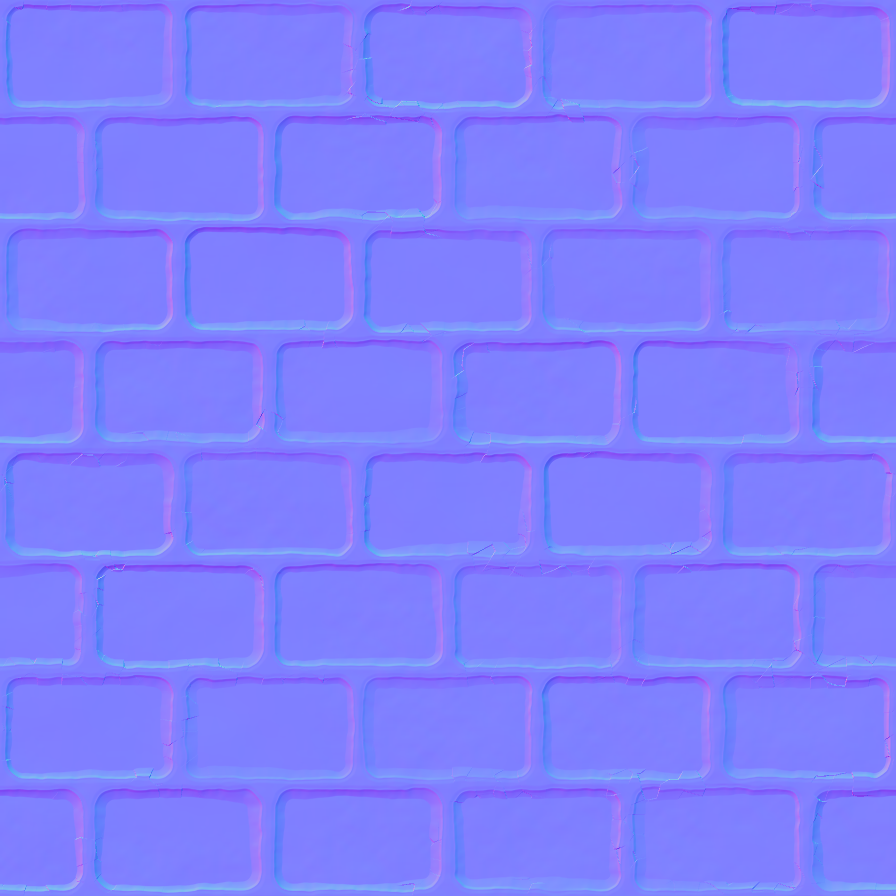
Give the GLSL for this texture map, as a WebGL 2 fragment shader.

```glsl
#version 300 es
precision highp float;
// Tangent-space normal map of a worn brick wall, five by eight, in running bond.

uniform vec2 u_resolution;
out vec4 fragColor;

float hash(vec2 p) {
    return fract(sin(dot(p, vec2(127.1, 311.7))) * 43758.5453);
}

// Value noise on an n by n lattice that wraps at the canvas edge.
float noise(vec2 p, float n) {
    vec2 cell = floor(p * n), f = fract(p * n);
    f = f * f * f * (f * (f * 6.0 - 15.0) + 10.0);
    vec2 a = mod(cell, n), b = mod(cell + 1.0, n);
    return mix(mix(hash(a + n), hash(vec2(b.x, a.y) + n), f.x),
               mix(hash(vec2(a.x, b.y) + n), hash(b + n), f.x), f.y);
}

// Random value of the nearest scattered point: flat chips with sharp borders.
float flake(vec2 p, float n) {
    vec2 cell = floor(p * n), f = fract(p * n);
    float nearest = 9.0, value = 0.0;
    for (int y = -1; y <= 1; y++) {
        for (int x = -1; x <= 1; x++) {
            vec2 o = vec2(x, y), id = mod(cell + o, n);
            vec2 r = o + vec2(hash(id + 3.1), hash(id + 8.7)) - f;
            if (dot(r, r) < nearest) {
                nearest = dot(r, r);
                value = hash(id + 5.3);
            }
        }
    }
    return value;
}

float roundedBox(vec2 p, vec2 halfSize, float radius) {
    vec2 q = abs(p) - halfSize + radius;
    return length(max(q, 0.0)) + min(max(q.x, q.y), 0.0) - radius;
}

float wallHeight(vec2 p) {
    // Brick cell; every second course is shifted by half a brick.
    vec2 grid = p * vec2(5.0, 8.0);
    grid.x += 0.5 * mod(floor(grid.y) + 1.0, 2.0);
    vec2 id = mod(floor(grid), vec2(5.0, 8.0));
    vec2 local = (fract(grid) - 0.5) / vec2(5.0, 8.0);
    float character = hash(id + 21.0);

    // Uneven outline with chipped stretches.
    vec2 centre = (vec2(hash(id + 4.0), hash(id + 9.0)) - 0.5) * 0.0015;
    float d = roundedBox(local - centre, vec2(0.0932, 0.0566), 0.017 + 0.006 * character);
    d += (noise(p, 21.0) - 0.5) * 0.003 + (noise(p, 58.0) - 0.5) * 0.002;
    d += (noise(p, 130.0) - 0.5) * 0.0011;
    float chipped = smoothstep(0.5, 0.75, noise(p, 17.0));
    d += chipped * (flake(p + 0.006 * noise(p, 45.0), 44.0) - 0.4) * 0.0036;

    // Planar bevel, narrow and steep on some sides, wide and faint on others.
    vec2 lean = vec2(hash(id + 31.0), hash(id + 47.0)) - 0.5;
    float width = mix(0.0055, 0.013, noise(p, 10.0));
    width *= clamp(1.0 + dot(lean, local * vec2(8.0, 9.0)), 0.6, 1.4);
    float t = clamp(-d / width, 0.0, 1.0);
    float h = (0.0016 + 0.0016 * character) * mix(t, t * (2.0 - t), 0.35);

    // Sharp lip at the joint and a shallow mortar fillet.
    h += 0.0011 * noise(p, 13.0) * smoothstep(0.0006, -0.0028, d);
    h += 0.0003 * smoothstep(0.0055, 0.0, d);

    // Patches of dents and grain, then loose grit in the joints.
    float rough = smoothstep(0.2, 0.8, noise(p, 7.0));
    h += 0.0003 * noise(p, 24.0);
    h += (0.15 + rough) * (0.00026 * noise(p, 48.0) + 0.0001 * noise(p, 110.0));
    return h + 0.0003 * noise(p, 56.0) * smoothstep(-0.002, 0.002, d);
}

void main() {
    vec2 uv = gl_FragCoord.xy / u_resolution;
    vec2 e = vec2(0.0007, 0.0);
    vec2 slope = vec2(wallHeight(uv + e.xy) - wallHeight(uv - e.xy),
                      wallHeight(uv + e.yx) - wallHeight(uv - e.yx)) / (2.0 * e.x);
    slope /= 1.0 + 0.7 * length(slope);

    // Green points down the canvas.
    vec3 normal = normalize(vec3(-slope.x, slope.y, 1.0));
    fragColor = vec4(normal * 0.5 + 0.5, 1.0);
}
```
